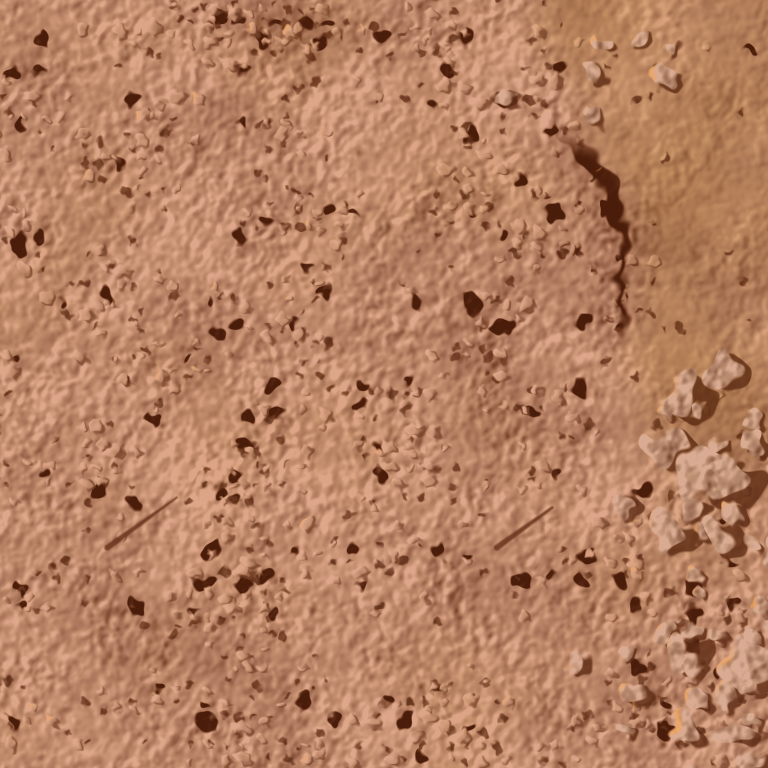
A WebGL 2 fragment shader for this texture:

```glsl
#version 300 es
precision highp float;
// Dry, crumbly earth in low light from the upper left, with a smooth ochre bank on the right.
// Gradient noise gives the relief; jittered cells scatter pits, pebbles and rocks.
// All parts shift one tone value, which a colour ramp then turns into soil.
uniform vec2 u_resolution;
out vec4 outColor;

const vec2 LIGHT = vec2(-0.87, 0.5);
const vec3 SOIL[6] = vec3[6](
  vec3(0.29, 0.11, 0.04), vec3(0.44, 0.24, 0.14), vec3(0.57, 0.36, 0.25),
  vec3(0.67, 0.46, 0.35), vec3(0.76, 0.55, 0.42), vec3(0.87, 0.65, 0.53));

vec2 hash2(vec2 p) {
  vec3 q = fract(p.xyx * vec3(0.1031, 0.1030, 0.0973));
  q += dot(q, q.yzx + 33.33);
  return fract((q.xx + q.yz) * q.zy);
}

float corner(vec2 cell, vec2 offset) {
  float angle = 6.2832 * hash2(cell).x;
  return dot(vec2(cos(angle), sin(angle)), offset);
}

float noise(vec2 p) {
  vec2 i = floor(p), f = p - i, e = vec2(0, 1);
  vec2 w = f * f * f * (f * (f * 6.0 - 15.0) + 10.0);
  return mix(mix(corner(i, f), corner(i + e.yx, f - e.yx), w.x),
             mix(corner(i + e.xy, f - e.xy), corner(i + e.yy, f - e.yy), w.x), w.y);
}

// Grain height
float height(vec2 p) {
  vec2 q = mat2(0.87, 0.5, -0.5, 0.87) * p + 20.0;
  return noise(q * 62.0) + 0.5 * noise(q * 108.0 + 7.0) + 0.6 * noise(p * 34.0 + 40.0);
}

float spot(vec2 p, vec2 center, vec2 size) {
  vec2 q = (p - center) / size;
  return exp(-dot(q, q));
}

float bankEdge(float y) {
  return 0.69 + 0.12 * smoothstep(0.97, 0.68, y) + 0.03 * noise(vec2(y * 14.0, 3.0));
}

float bankMask(vec2 p) {
  float x = p.x - bankEdge(p.y);
  return smoothstep(-0.03, 0.06, x) * smoothstep(0.28, 0.48, p.y);
}

// Places where the soil is broken up
float brokenSoil(vec2 p) {
  return spot(p, vec2(0.35, 0.27), vec2(0.05, 0.2)) + spot(p, vec2(0.38, 0.96), vec2(0.2, 0.03));
}

// Chance of a feature: crumbs over the soil, or rocks in a few heaps
float density(vec2 p, float rocky) {
  float crumbs = 0.55 + 2.2 * noise(p * 9.0 + 12.0) + 1.6 * brokenSoil(p);
  crumbs *= 1.0 - 0.85 * bankMask(p);
  float rocks = spot(p, vec2(0.96, 0.14), vec2(0.12, 0.2)) + 0.8 * spot(p, vec2(0.91, 0.46), vec2(0.05, 0.06))
    + spot(p, vec2(0.82, 0.9), vec2(0.11, 0.04));
  return mix(crumbs, rocks, rocky);
}

// Scattered lumps: x = body, y = facing to the light, z = cast shadow, w = random
vec4 scatter(vec2 uv, float cells, float amount, float rocky, float seed) {
  vec2 p = uv * cells;
  p += 0.32 * vec2(noise(p * 2.3 + seed), noise(p * 2.3 + seed + 70.0));
  float soft = 0.0028 * cells;
  vec4 lump = vec4(0);
  for (int j = -1; j <= 1; j++)
  for (int i = -1; i <= 1; i++) {
    vec2 id = floor(p) + vec2(i, j);
    vec2 a = hash2(id + seed), b = hash2(id + seed + 51.0);
    if (b.x > amount * density((id + 0.5) / cells, rocky)) continue;
    vec2 q = p - id - 0.2 - 0.6 * a;
    float r = mix(0.18, 0.42, b.y * b.y) + 0.08 * rocky, turn = 6.2832 * a.y;
    mat2 squash = mat2(cos(turn), 1.4 * sin(turn), -sin(turn), 1.4 * cos(turn));
    float body = smoothstep(soft, -soft, length(squash * q) - r);
    float shadow = smoothstep(soft, -soft, length(squash * (q + 0.7 * r * LIGHT)) - r);
    lump.z = max(lump.z, shadow);
    if (body > lump.x) lump.xyw = vec3(body, dot(q, LIGHT) / r, a.x);
  }
  return lump;
}

float segment(vec2 p, vec2 a, vec2 b) {
  vec2 q = p - a, d = b - a;
  return length(q - d * clamp(dot(q, d) / dot(d, d), 0.0, 1.0));
}

void main() {
  vec2 uv = gl_FragCoord.xy / u_resolution.y;
  float bank = bankMask(uv);

  // Soil relief, rougher in places, with mottling and broad unevenness
  vec2 p = uv + 0.004 * vec2(noise(uv * 40.0), noise(uv * 40.0 + 60.0));
  float relief = height(p) - height(p + 0.004 * LIGHT);
  float rough = mix(2.7, 1.6, bank) * (1.0 + 0.9 * noise(uv * 13.0 + 80.0));
  float t = 3.85 + relief * rough + 0.9 * noise(uv * 72.0 + 31.0) * (1.0 - 0.5 * bank);
  t += 1.1 * noise(uv * 4.0 + 3.0) + 0.9 * noise(uv * 10.0 + 9.0) + 0.5 * noise(uv * 26.0);
  t -= 0.6 * brokenSoil(uv) + 0.35 * bank;

  // Dark pits, coarse and fine
  t = mix(t, -0.1 + relief, scatter(uv, 27.0, 0.27, 0.0, 5.0).x);
  t = mix(t, 0.8 + relief, 0.9 * scatter(uv, 50.0, 0.28, 0.0, 130.0).x);

  // Small lit pebbles
  vec4 pebble = scatter(uv, 42.0, 0.36, 0.0, 210.0);
  t = mix(t, 1.1, 0.8 * pebble.z);
  t = mix(t, 4.5 + 1.2 * pebble.y + relief, pebble.x);

  // Broken lip of the bank, and two thin twigs
  float lip = abs(uv.x - bankEdge(uv.y) + 0.02 * noise(uv * 40.0));
  float span = smoothstep(0.53, 0.6, uv.y) * smoothstep(0.84, 0.79, uv.y);
  float lipWidth = 0.004 + 0.013 * smoothstep(0.66, 0.8, uv.y);
  t = mix(t, 0.5, 0.9 * span * smoothstep(lipWidth + 0.004, lipWidth - 0.004, lip));
  t -= 1.1 * span * smoothstep(0.14, 0.0, lip) * (1.0 - bank);
  for (float k = 0.0; k < 2.0; k++) {
    vec2 root = vec2(0.14 + 0.507 * k, 0.287);
    float d = segment(uv, root, root + vec2(0.09, 0.065) * (1.0 - 0.2 * k));
    t = mix(t, 0.8, 0.9 * smoothstep(0.006, 0.002, d + 0.03 * (uv.x - root.x)));
  }

  // Heaped rocks and slabs with streaked faces
  vec4 rock = scatter(uv, 25.0, 0.8, 1.0, 320.0), slab = scatter(uv, 11.0, 0.7, 1.0, 400.0);
  if (slab.x > rock.x) rock.xyw = slab.xyw;
  float streak = noise(vec2(uv.x * 70.0 + uv.y * 35.0, uv.y * 28.0));
  t = mix(t, 0.5, 0.85 * max(rock.z, slab.z));
  t = mix(t, 4.2 + 1.1 * rock.y + 2.4 * streak + 3.5 * relief, rock.x);

  // Tone to colour
  vec3 color = SOIL[0];
  for (int i = 1; i < 6; i++) color = mix(color, SOIL[i], clamp(t - float(i - 1), 0.0, 1.0));
  float ochre = clamp(0.55 * bank + 0.5 * noise(uv * 6.0 + 25.0), 0.0, 1.0) * (1.0 - rock.x);
  color *= mix(vec3(1.0, 1.0, 1.02), vec3(0.98, 0.98, 0.82), ochre);
  color = mix(color, color * vec3(0.98, 1.03, 1.06), rock.x);

  // Warm glints on sunward rims
  float glint = rock.x * smoothstep(0.45, 0.9, rock.y) * step(0.6, rock.w);
  glint += 0.7 * pebble.x * smoothstep(0.1, 0.7, pebble.y) * step(0.93, pebble.w);
  color = mix(color, vec3(0.97, 0.64, 0.3), 0.7 * min(glint, 1.0));
  outColor = vec4(color, 1.0);
}
```
